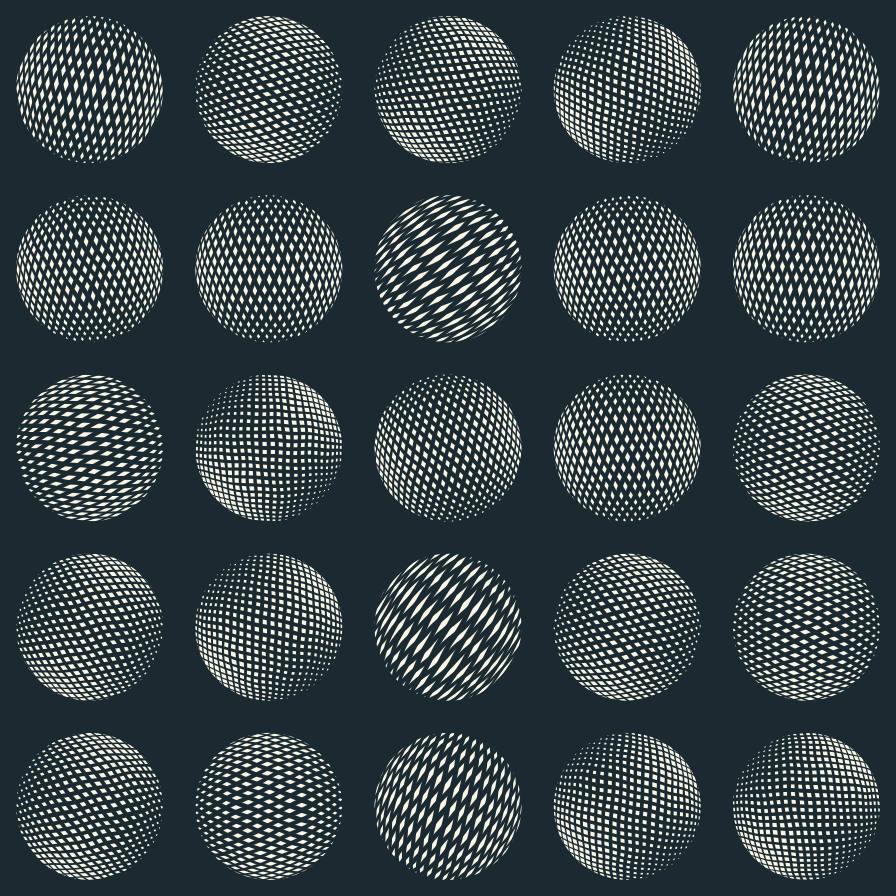
This pattern is drawn by a WebGL 2 fragment shader. Its source:

```glsl
#version 300 es
precision highp float;
// A five by five grid of pale woven discs on dark slate. Each disc is the
// overlap of two wavy, bulged line sets; its grain angle also sets how widely
// the sets cross, from slim slanted lenses to an open mesh.

uniform vec2 u_resolution;
out vec4 outColor;

const int GRID = 5;
const float DISC_RADIUS = 0.41;      // in cells
const vec3 SLATE = vec3(0.102, 0.163, 0.190);
const vec3 IVORY = vec3(0.975, 0.965, 0.905);

const float SLIM_GRAIN = 45.0;       // grain angle with the least crossing
const float MIN_CROSSING = 12.0;     // degrees between the line sets
const float MAX_CROSSING = 86.0;
const float COARSE_LINES = 17.5;     // lines per cell, slim grain
const float FINE_LINES = 23.5;       // lines per cell, open mesh
const float LINE_DUTY = 0.51;        // inked part of each line period
const float RIM_CONTRAST = 0.29;     // swelling and thinning at the rim
const float BULGE = 0.24;
const float WOBBLE = 0.013;          // in cells
const float WOBBLE_SCALE = 6.0;

// Grain of each disc in degrees, row by row from the bottom.
const float GRAIN[25] = float[25](
    160.0,   2.0,  64.0, 128.0, 138.0,
    156.0, 128.0,  52.0, 162.0, 176.0,
     13.0, 135.0, 106.0,  94.0, 170.0,
     97.0,  92.0,  35.0,  95.0,  86.0,
     80.0, 166.0, 150.0, 123.0,  78.0);

vec2 hashGradient(vec2 p) {
    vec3 h = fract(vec3(p.xyx) * vec3(0.1031, 0.1030, 0.0973));
    h += dot(h, h.yzx + 33.33);
    float a = 6.28318 * fract((h.x + h.y) * h.z);
    return vec2(cos(a), sin(a));
}

float gradientNoise(vec2 p) {
    vec2 i = floor(p);
    vec2 f = p - i;
    vec2 s = f * f * f * (f * (f * 6.0 - 15.0) + 10.0);
    vec2 e = vec2(0.0, 1.0);
    float low = mix(dot(hashGradient(i), f),
                    dot(hashGradient(i + e.yx), f - e.yx), s.x);
    float high = mix(dot(hashGradient(i + e.xy), f - e.xy),
                     dot(hashGradient(i + e.yy), f - e.yy), s.x);
    return mix(low, high, s.y);
}

vec2 direction(float degreesAngle) {
    float a = radians(degreesAngle);
    return vec2(cos(a), sin(a));
}

// Antialiased coverage of parallel lines running at the given angle.
float lineSet(vec2 p, float angle, float frequency, float duty, vec2 seed) {
    float wave = gradientNoise(p * WOBBLE_SCALE + seed);
    float phase = (dot(p, direction(angle + 90.0)) + WOBBLE * wave) * frequency;
    float edge = 0.5 * duty - abs(fract(phase) - 0.5);
    float blur = max(length(vec2(dFdx(phase), dFdy(phase))), 1e-4);
    return clamp(edge / blur + 0.5, 0.0, 1.0);
}

void main() {
    vec2 grid = gl_FragCoord.xy / u_resolution * float(GRID);
    vec2 cell = clamp(floor(grid), 0.0, float(GRID - 1));
    vec2 p = grid - cell - 0.5;
    float radius = length(p);
    float pixel = float(GRID) / min(u_resolution.x, u_resolution.y);

    // The grain's turn away from the slim angle opens the weave.
    float grain = GRAIN[int(cell.y) * GRID + int(cell.x)];
    float turn = abs(mod(grain - SLIM_GRAIN + 90.0, 180.0) - 90.0);
    float openness = turn / 90.0;
    float crossing = mix(MIN_CROSSING, MAX_CROSSING, openness);
    float frequency = mix(COARSE_LINES, FINE_LINES, openness);

    // Lines swell across the grain and thin out along it.
    vec2 rim = p / DISC_RADIUS;
    float along = dot(rim, direction(grain));
    float across = dot(rim, direction(grain + 90.0));
    float swell = (across * across - along * along) * openness;
    float duty = clamp(LINE_DUTY + RIM_CONTRAST * swell, 0.08, 0.92);

    // Bulge crowds the lines near the rim.
    float rim2 = dot(rim, rim);
    vec2 bulged = p * (1.0 + BULGE * rim2 * rim2);
    vec2 seed = cell * 17.0 + 40.0;
    float first = lineSet(bulged, grain + 0.5 * crossing, frequency, duty, seed);
    float second = lineSet(bulged, grain - 0.5 * crossing, frequency, duty, seed + 211.0);

    float disc = clamp((DISC_RADIUS - radius) / pixel + 0.5, 0.0, 1.0);
    outColor = vec4(mix(SLATE, IVORY, first * second * disc), 1.0);
}
```
